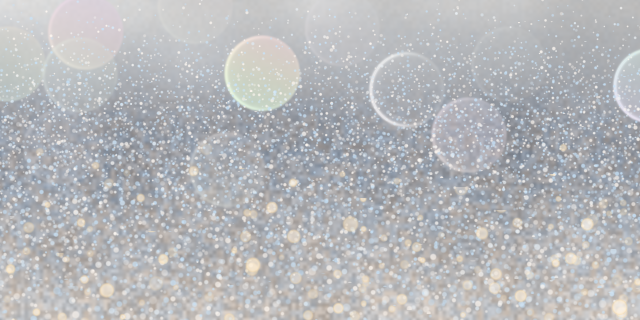
This background is drawn by a Shadertoy shader. Its source:

```glsl
// Silver glitter seen through a shallow depth of field: a misty grey gradient,
// large pearly bokeh discs, then layers of hashed sparkles that grow towards
// the bottom edge. Lengths are in canvas heights, so x runs from 0 to 2.

const vec3 MIST_TOP   = vec3(0.80, 0.80, 0.80);
const vec3 MIST_HIGH  = vec3(0.725, 0.735, 0.75);
const vec3 SHADE_MID  = vec3(0.585, 0.60, 0.63);
const vec3 SAND_LOW   = vec3(0.675, 0.675, 0.685);
const vec3 SAND_FRONT = vec3(0.76, 0.745, 0.735);
const vec3 ICE_BLUE   = vec3(0.78, 0.89, 0.98);
const vec3 WARM_WHITE = vec3(1.0, 0.975, 0.95);
const vec3 GOLD       = vec3(1.0, 0.89, 0.70);

const float DISC_RADIUS = 0.117;
const int DISC_COUNT = 12;
const int GLITTER_LAYERS = 10;
const float FINE_CELL = 0.0145;
const float COARSE_CELL = 0.042;

// Each disc: centre x, centre y, fill strength, rim strength
const vec4 DISCS[DISC_COUNT] = vec4[](
    vec4(0.82, 0.771, 0.75, 0.75), vec4(1.466, 0.578, 0.36, 0.35),
    vec4(2.035, 0.732, 0.50, 0.85), vec4(0.025, 0.80, 0.45, 0.30),
    vec4(0.268, 0.90, 0.55, 0.45), vec4(1.272, 0.72, 0.08, 0.85),
    vec4(0.25, 0.766, 0.27, 0.25), vec4(0.61, 0.98, 0.25, 0.15),
    vec4(1.07, 0.91, 0.18, 0.15), vec4(1.59, 0.80, 0.10, 0.12),
    vec4(0.71, 0.47, 0.18, 0.25), vec4(0.19, 0.54, 0.15, 0.10));

vec3 hash3(vec2 p) {
    vec3 q = fract(p.xyx * vec3(0.1031, 0.1030, 0.0973));
    q += dot(q, q.yxz + 33.33);
    return fract((q.xxy + q.yzz) * q.zyx);
}

float noise(vec2 p) {
    vec2 i = floor(p), f = fract(p);
    f = f * f * (3.0 - 2.0 * f);
    float low  = mix(hash3(i).x, hash3(i + vec2(1, 0)).x, f.x);
    float high = mix(hash3(i + vec2(0, 1)).x, hash3(i + 1.0).x, f.x);
    return mix(low, high, f.y);
}

vec2 rotate(vec2 p, float a) {
    return mat2(cos(a), sin(a), -sin(a), cos(a)) * p;
}

// Vertical light, with fine blue and brown mottling over the glitter bed
vec3 background(vec2 p) {
    float y = p.y + 0.05 * (noise(p * 3.0) - 0.5);
    vec3 col = mix(SAND_FRONT, SAND_LOW, smoothstep(0.0, 0.28, y));
    col = mix(col, SHADE_MID, smoothstep(0.25, 0.52, y));
    col = mix(col, MIST_HIGH, smoothstep(0.60, 0.86, y));
    col = mix(col, MIST_TOP, smoothstep(0.82, 1.0, y));
    col += 0.05 * (1.0 - p.x) * smoothstep(0.6, 1.0, y);
    col += 0.07 * (noise(p * 5.0 + 9.0) - 0.5);
    float bed = 1.0 - 0.85 * smoothstep(0.5, 0.8, y);
    col += bed * 0.15 * (noise(p * 85.0) - 0.5);
    col += bed * (noise(p * 48.0 + 31.0) - 0.5) * vec3(0.07, 0.0, -0.07);
    return col;
}

// Pearly disc, brighter along its left rim
vec3 addDisc(vec3 col, vec2 p, vec4 disc, float index) {
    vec2 v = p - disc.xy;
    float d = length(v) - DISC_RADIUS;
    float inside = smoothstep(0.005, -0.005, d);
    float edge = (d + 0.004) / 0.006;
    float rim = exp(-edge * edge) + 0.45 * inside * exp(d / 0.018);
    rim *= 0.15 + 0.85 * smoothstep(0.8, -0.8, v.x / DISC_RADIUS);
    float phase = 1.9 * index - 1.05 + 8.0 * v.y + 3.0 * v.x;
    vec3 pearl = 0.835 + 0.065 * disc.z * cos(phase + vec3(0.0, 2.1, 4.2));
    col = mix(col, pearl, inside * disc.z);
    return mix(col, pearl + 0.07, clamp(rim * disc.w, 0.0, 1.0));
}

// One jittered spot per cell: x is coverage, y rim amount, z random tint
vec3 spots(vec2 p, float cell, float density, float seed) {
    vec2 q = rotate(p, 0.4 + seed) / cell;
    vec2 id = floor(q) + 61.0 * seed + 200.0;
    vec3 place = hash3(id), look = hash3(id + 57.3);
    float radius = mix(0.13, 0.30, look.x * look.x);
    float soft = min(0.04 + 0.6 / (iResolution.y * cell), 0.2);
    vec2 centre = mix(vec2(radius + soft), vec2(1.0 - radius - soft), place.xy);
    float d = length(fract(q) - centre) - radius;
    float cover = smoothstep(soft, -soft, d) * step(place.z, density);
    return vec3(cover * mix(0.35, 1.0, look.y), exp(-abs(d) * 18.0), look.z);
}

void mainImage(out vec4 fragColor, in vec2 fragCoord) {
    vec2 p = fragCoord / iResolution.y;
    vec3 col = background(p);
    for (int i = 0; i < DISC_COUNT; i++)
        col = addDisc(col, p, DISCS[i], float(i));

    // Sparkles: each layer fills a band of the receding bed
    for (int i = 0; i < GLITTER_LAYERS; i++) {
        float far = float(i) / float(GLITTER_LAYERS - 1);
        float offset = (p.y - mix(0.02, 0.74, far)) / 0.19;
        float band = exp(-offset * offset);
        float cell = mix(COARSE_CELL, FINE_CELL, sqrt(far));
        vec3 s = spots(p, cell, mix(0.55, 0.38, far) * band, float(i) + 1.0);
        vec3 tint = mix(ICE_BLUE, WARM_WHITE, smoothstep(0.2, 0.8, s.z));
        col = mix(col, tint, s.x * mix(0.70, 0.90, far));
    }

    // Sparse golden bokeh, denser and larger near the front
    for (int i = 0; i < 3; i++) {
        float near = 1.0 - smoothstep(0.1, 0.65, p.y);
        vec3 s = spots(p, 0.062 + 0.008 * float(i), 0.17 * near, float(i) + 21.0);
        vec3 tint = mix(mix(WARM_WHITE, GOLD, 0.6 * s.z), GOLD, s.y);
        col = mix(col, tint, s.x * mix(0.7, 1.0, s.y));
    }
    fragColor = vec4(clamp(col, 0.0, 1.0), 1.0);
}
```
